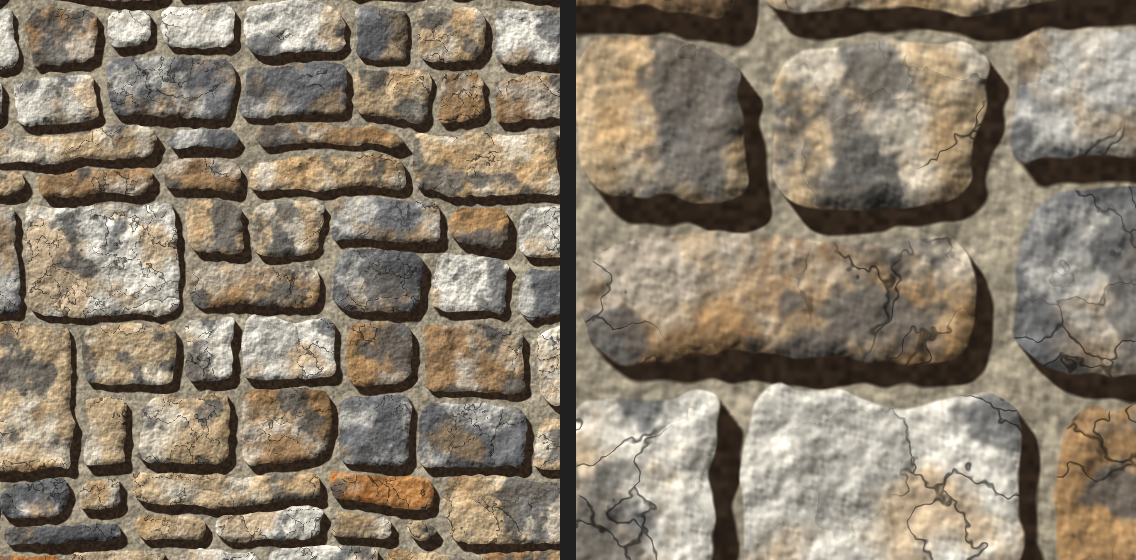
Left, the full canvas; right, a detail of the centre.
This texture is drawn by a three.js fragment shader. Its source:

```glsl
varying vec2 vUv;

#define BANDS 4.9
#define COLUMNS 3.8
#define TALL_SHARE 0.3
#define GAP 0.0100
#define CORNER 0.020
#define LIGHT vec2(-0.6, 0.8)
#define SHADOW 0.019
#define RELIEF 3.6
#define PALE vec3(0.79, 0.77, 0.72)
#define TAN vec3(0.71, 0.62, 0.49)
#define SLATE vec3(0.40, 0.40, 0.40)
#define MORTAR vec3(0.61, 0.57, 0.49)

struct Stone { float dist; vec2 id; };

float hash(vec2 p) {
  vec3 q = fract(p.xyx * 0.1031);
  q += dot(q, q.yzx + 33.33);
  return fract((q.x + q.y) * q.z);
}

float noise(vec2 p) {
  vec2 i = floor(p), f = fract(p);
  f = f * f * (3.0 - 2.0 * f);
  return mix(mix(hash(i), hash(i + vec2(1, 0)), f.x),
             mix(hash(i + vec2(0, 1)), hash(i + vec2(1, 1)), f.x), f.y);
}

float fbm(vec2 p) {
  float sum = 0.0, amp = 0.5;
  for (int i = 0; i < 5; i++) {
    sum += amp * noise(p);
    p = mat2(0.8, 0.6, -0.6, 0.8) * p * 2.0 + 17.0;
    amp *= 0.55;
  }
  return sum;
}

// Cellular noise: x = distance to the cell border, y = random tone of the cell
vec2 facets(vec2 p) {
  vec2 cell = floor(p);
  float near = 9.0, next = 9.0, tone = 0.0;
  for (int y = -1; y <= 1; y++)
    for (int x = -1; x <= 1; x++) {
      vec2 c = cell + vec2(x, y);
      float d = length(c + vec2(hash(c), hash(c + 57.0)) - p);
      next = min(next, max(d, near));
      if (d < near) { near = d; tone = hash(c + 91.0); }
    }
  return vec2(next - near, tone);
}

float jitteredEdge(float i, float seed) {
  return i + 0.46 * (hash(vec2(i + 20.0, seed)) - 0.5);
}

// Irregular interval holding x: low edge, high edge, index
vec3 slot(float x, float seed) {
  float i = floor(x);
  if (x < jitteredEdge(i, seed)) i -= 1.0;
  else if (x >= jitteredEdge(i + 1.0, seed)) i += 1.0;
  return vec3(jitteredEdge(i, seed), jitteredEdge(i + 1.0, seed), i);
}

// Bands are cut into blocks; a block is one tall stone or two split courses
Stone stoneAt(vec2 p) {
  p += 0.012 * (vec2(noise(p * 21.0), noise(p * 21.0 + 40.0)) - 0.5);
  p += 0.005 * (vec2(noise(p * 75.0), noise(p * 75.0 + 40.0)) - 0.5);
  p.y += 0.006 * sin(p.x * 7.0 + 1.0) + 0.004 * sin(p.x * 17.0 + p.y * 9.0);
  vec3 row = slot(p.y * BANDS, 3.0);
  float shift = row.z * 0.37;
  vec3 col = slot(p.x * COLUMNS + shift, row.z + 11.0);
  vec2 scale = vec2(COLUMNS, BANDS);
  vec2 lo = vec2(col.x - shift, row.x) / scale;
  vec2 hi = vec2(col.y - shift, row.y) / scale;
  vec2 id = vec2(col.z, row.z) * 4.0 + 40.0;
  if (hash(id + 101.0) > TALL_SHARE) {
    float cutY = mix(lo.y, hi.y, mix(0.41, 0.59, hash(id + 7.0)));
    if (p.y > cutY) { lo.y = cutY; id.y += 1.0; } else hi.y = cutY;
    float cutX = mix(lo.x, hi.x, mix(0.35, 0.65, hash(id + 53.0)));
    if (hi.x - lo.x > 0.2 && hash(id + 31.0) < 0.75) {
      if (p.x > cutX) { lo.x = cutX; id.x += 1.0; } else hi.x = cutX;
    }
  }
  vec2 local = p - 0.5 * (lo + hi);
  local += local.yx * vec2(0.12, 0.05) * (hash(id + 13.0) - 0.5);
  float radius = CORNER * (0.5 + hash(id + 83.0));
  vec2 q = abs(local) - 0.5 * (hi - lo) + GAP * (0.7 + 0.7 * hash(id + 71.0)) + radius;
  return Stone(length(max(q, 0.0)) + min(max(q.x, q.y), 0.0) - radius, id);
}

vec3 stoneColor(vec2 p, vec2 id) {
  float kind = hash(id + 5.0);
  vec3 base = kind < 0.34 ? TAN : kind < 0.52 ? vec3(0.56, 0.45, 0.33)
            : kind < 0.77 ? PALE : kind < 0.93 ? SLATE : vec3(0.62, 0.40, 0.22);
  vec2 q = p + id * 3.7;
  vec3 color = mix(base, PALE, 0.65 * smoothstep(0.48, 0.68, fbm(q * 17.0)));
  color = mix(color, TAN * vec3(0.9, 0.8, 0.66), 0.5 * smoothstep(0.52, 0.72, fbm(q * 13.0 + 30.0)));
  return mix(color, SLATE * 0.8, 0.7 * smoothstep(0.60, 0.70, fbm(q * 15.0 + 70.0)));
}

void main() {
  Stone stone = stoneAt(vUv);
  float inside = smoothstep(0.0012, -0.0012, stone.dist);
  float relief = fbm(vUv * 26.0) - fbm((vUv + LIGHT * 0.003) * 26.0);
  float grain = noise(vUv * 230.0) - 0.5;

  // Stone face: broken facets, cracks and a rounded rim
  vec2 warp = vec2(fbm(vUv * 18.0), fbm(vUv * 18.0 + 50.0));
  vec2 facet = facets(vUv * vec2(15.0, 19.0) + warp * 2.2 + stone.id);
  float crack = smoothstep(0.07, 0.0, facet.x) * smoothstep(0.48, 0.7, noise(vUv * 14.0));
  float bevel = (stoneAt(vUv + LIGHT * 0.005).dist - stone.dist) / 0.005;
  bevel = clamp(bevel, -1.0, 1.0) * smoothstep(-0.014, 0.0, stone.dist);
  float lit = 1.0 + RELIEF * relief + 0.16 * grain + 0.22 * (facet.y - 0.5);
  lit += bevel * (bevel > 0.0 ? 0.12 : 0.5);
  vec3 face = stoneColor(vUv, stone.id) * max(lit, 0.2) * (1.0 - 0.5 * crack);

  // Mortar joint with the shadows cast by the stones up-light
  float shade = 0.0, reach = SHADOW * (0.6 + 0.8 * noise(vUv * 11.0));
  for (int i = 1; i <= 6; i++) {
    float d = stoneAt(vUv + LIGHT * reach * float(i) / 6.0).dist;
    shade = max(shade, smoothstep(0.0015, -0.0015, d));
  }
  vec3 joint = MORTAR * (1.0 + 2.6 * relief + 0.3 * grain);
  joint = mix(joint, vec3(0.15, 0.11, 0.08) * (1.0 + 0.6 * grain), 0.94 * shade);

  gl_FragColor = vec4(clamp(mix(joint, face, inside), 0.0, 1.0), 1.0);
}
```
